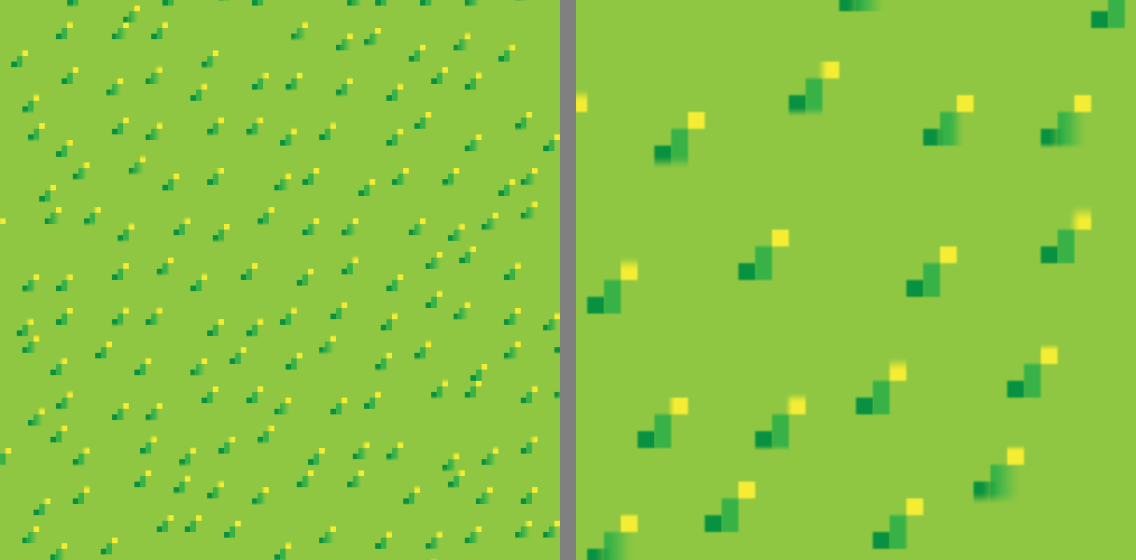
Left, the full canvas; right, a detail of the centre.
A three.js fragment shader for this pattern:

```glsl
// Lime meadow scattered with tiny pixel-art sprigs: a dark foot, a green stem
// and a yellow tip stepping up to the right. Sprigs snap to a 100 x 100 grid,
// one per jittered 8-cell tile, and some of their edges are smeared.
varying vec2 vUv;

float hash(vec2 p) {
  return fract(sin(dot(p, vec2(127.1, 311.7))) * 43758.5453);
}

// Coverage of a rectangle from 0 to size, with its own softness on each side.
float block(vec2 p, vec2 size, vec2 softLow, vec2 softHigh) {
  vec2 c = smoothstep(-softLow, softLow, p)
         * (1.0 - smoothstep(-softHigh, softHigh, p - size));
  return c.x * c.y;
}

// Edge softness in cells: mostly crisp, sometimes smeared.
float smear(vec2 id, float most) {
  return mix(0.1, most, smoothstep(0.45, 1.0, hash(id)));
}

vec3 drawSprig(vec3 color, vec2 p, vec2 id) {
  float right = smear(id + 3.1, 0.9);
  float below = smear(id + 7.7, 0.45);
  float tipLeft = smear(id + 12.3, 0.6);
  float tipTop = smear(id + 19.9, 0.6);

  float stem = block(p - vec2(1.0, 0.0), vec2(1.0, 2.0),
                     vec2(0.1, below), vec2(right, 0.15));
  float foot = block(p, vec2(1.0), vec2(0.12, below), vec2(right * 0.7, 0.12));
  float tip = block(p - 2.0, vec2(1.0), vec2(tipLeft, 0.12), vec2(0.12, tipTop));

  color = mix(color, vec3(0.22, 0.70, 0.28), stem);
  color = mix(color, vec3(0.03, 0.57, 0.25), foot);
  return mix(color, vec3(0.96, 0.93, 0.20), tip);
}

void main() {
  vec2 cell = vUv * 100.0;
  vec3 color = vec3(0.56, 0.78, 0.26);

  // Each row of tiles slides by whole cells, so no columns line up.
  for (int j = -1; j <= 1; j++) {
    float row = floor(cell.y / 8.0) + float(j);
    float slide = floor(8.0 * hash(vec2(row, 41.0)));
    for (int i = -1; i <= 1; i++) {
      vec2 id = vec2(floor((cell.x + slide) / 8.0) + float(i), row);
      if (hash(id + 57.3) < 0.03) continue;
      vec2 jitter = floor(vec2(hash(id + 23.5), hash(id + 31.9)) * vec2(5.0, 6.0));
      vec2 origin = id * 8.0 - vec2(slide, 0.0) + jitter;
      color = drawSprig(color, cell - origin, id);
    }
  }

  gl_FragColor = vec4(color, 1.0);
}
```
